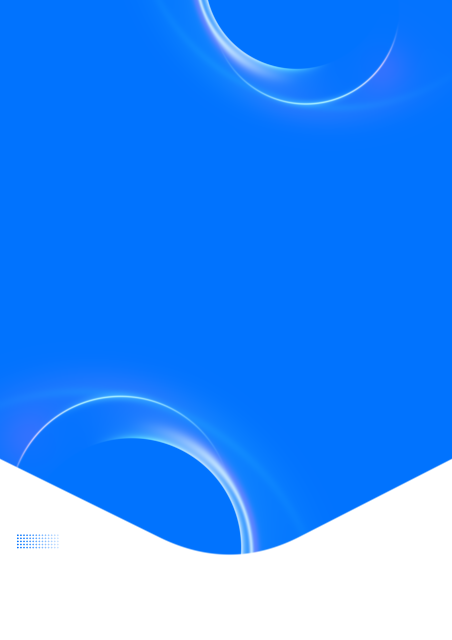
Give the GLSL for this background, as a Shadertoy shader.

```glsl
// Blue sheet with two glowing swirls above a white rounded chevron and a dot grid.

const vec2 DISC_CENTER = vec2(0.1, -0.36);

float bell(float x, float width) {
    return exp(-x * x / (width * width));
}

// Paints one swirl; q is measured in ring radii from the ring centre.
vec3 paintSwirl(vec3 color, vec2 q, float pixel) {
    vec2 d = q - DISC_CENTER;
    float edge = length(d) - 0.985;
    float outside = smoothstep(-pixel, pixel, edge);
    float discAngle = atan(d.y, d.x);
    float ringDist = length(q) - 1.0;
    float ringAngle = atan(q.y, q.x);
    float insideRing = 1.0 - smoothstep(-pixel, pixel, ringDist);

    // Wide haze hanging on a larger arc
    float arc = length(q - vec2(-0.37, -1.19)) - 2.25;
    float sweep = bell(q.x - 0.25, 1.35);
    float haze = arc > 0.0 ? bell(arc, 0.2) : exp(arc / 0.65);
    haze *= sweep * outside;
    haze *= mix(1.0, 1.0 - smoothstep(1.3, 2.3, discAngle), insideRing);
    vec3 hazeColor = mix(vec3(0.36, 0.51, 1.0), vec3(0.12, 0.61, 1.0), smoothstep(0.1, 1.2, q.x));
    color = mix(color, hazeColor, 0.38 * haze);
    color = mix(color, vec3(0.12, 0.68, 1.0), 0.3 * bell(arc + 0.02, 0.045) * sweep * outside);

    // Violet tint by the far end of the ring
    float violet = bell(length(q - vec2(-0.8, 0.62)), 0.3) * (1.0 - 0.75 * insideRing);
    color = mix(color, vec3(0.42, 0.43, 1.0), 0.4 * violet * outside);

    // Light spilling off the disc
    float fade = 1.0 - smoothstep(1.25, 2.0, discAngle);
    float spill = exp(-max(edge, 0.0) * 8.0) * fade * outside;
    color = mix(color, vec3(0.25, 0.66, 1.0), 0.65 * spill);

    // Bright streak that widens towards the top
    float streakDist = length(q - vec2(0.037, -0.41)) - 1.15;
    float spread = smoothstep(0.3, 1.4, discAngle);
    float streakFade = (1.0 - smoothstep(0.65, 1.65, discAngle)) * outside;
    color = mix(color, vec3(0.48, 0.5, 1.0), 0.65 * bell(streakDist - 0.025, 0.04 + 0.06 * spread) * streakFade);
    color = mix(color, vec3(0.8, 0.93, 1.0), 0.85 * bell(streakDist + 0.01, 0.02 + 0.05 * spread) * streakFade);

    // Disc rim
    float rim = exp(-max(edge, 0.0) * 38.0) * fade * outside;
    vec3 rimColor = mix(vec3(0.93, 0.98, 1.0), vec3(0.4, 0.95, 1.0), smoothstep(0.9, 1.6, discAngle));
    color = mix(color, rimColor, 0.95 * rim);

    // Thin ring with a soft halo
    float ringFade = smoothstep(0.2, 1.7, ringAngle) * (1.0 - smoothstep(2.4, 3.05, ringAngle)) * outside;
    vec3 ringColor = mix(vec3(0.68, 0.95, 1.0), vec3(0.85, 0.8, 1.0), smoothstep(1.8, 2.6, ringAngle));
    color = mix(color, vec3(0.3, 0.75, 1.0), 0.5 * bell(ringDist, 0.04) * bell(ringAngle - 1.65, 0.4) * outside);
    return mix(color, ringColor, 0.9 * bell(ringDist, max(0.009, pixel)) * ringFade);
}

void mainImage(out vec4 fragColor, in vec2 fragCoord) {
    // Canvas width is one unit
    vec2 p = fragCoord / iResolution.x;
    float top = iResolution.y / iResolution.x;
    float pixel = 1.0 / iResolution.x;

    vec3 blue = vec3(0.005, 0.45, 0.995);
    vec3 color = blue;
    if (p.y > 0.7) {
        color = paintSwirl(color, (vec2(0.677, top - 0.024) - p) / 0.206, pixel / 0.206);
    } else {
        color = paintSwirl(color, (p - vec2(0.267, 0.293)) / 0.246, pixel / 0.246);
    }

    // White foot below a chevron with a rounded tip
    float x = p.x - 0.508;
    float bend = abs(x) < 0.155 ? x * x / 0.31 : abs(x) - 0.0775;
    float slope = x < 0.0 ? 0.492 : 0.511;
    float above = (p.y - 0.189 - slope * bend) * 0.9;
    color = mix(vec3(1.0), color, smoothstep(-pixel, pixel, above));

    // Dot grid fading to the right
    vec2 grid = (p - vec2(0.0395, 0.2045)) / 0.0068;
    vec2 cell = clamp(floor(grid + 0.5), vec2(0.0), vec2(13.0, 4.0));
    float dotDist = length(grid - cell) * 0.0068 - 0.0018;
    float dots = 1.0 - smoothstep(-0.6 * pixel, 0.6 * pixel, dotDist);
    color = mix(color, blue, dots * (1.0 - 0.8 * cell.x / 13.0));

    fragColor = vec4(color, 1.0);
}
```
